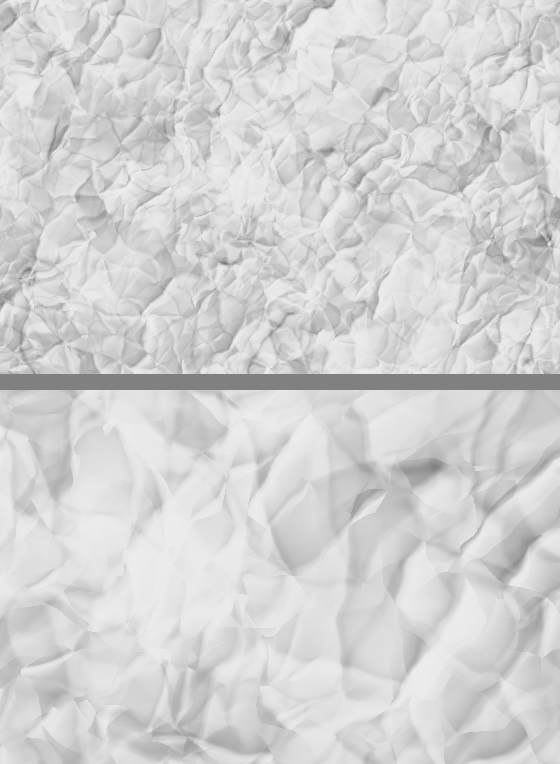
Top, the full canvas; bottom, a detail of the centre.
A WebGL 1 fragment shader for this texture:

```glsl
precision highp float;
// Crumpled white paper: layered cellular facets with crisp relief and dark creases.
uniform vec2 u_resolution;

const vec2 LIGHT_DIR = vec2(-0.8, 0.6);
const float PAPER_TONE = 0.845;
const float HIGHLIGHT_ROOM = 0.085;

struct Facet {
  float tone;    // shade of the tilted face, about -0.5..0.5
  float relief;  // lit and shaded flanks of the fold
  float edge;    // distance to the fold, in cells
  float fold;    // random value shared by both sides of the fold
};

vec2 hash2(vec2 p) {
  vec2 q = vec2(dot(p, vec2(127.1, 311.7)), dot(p, vec2(269.5, 183.3)));
  return fract(sin(q) * 43758.55);
}

vec2 rotate(vec2 p, float angle) {
  float c = cos(angle), s = sin(angle);
  return vec2(c * p.x - s * p.y, s * p.x + c * p.y);
}

// Layered sines, about -1..1
float waves(vec2 p, float seed) {
  float sum = 0.0, amp = 0.55;
  for (int i = 0; i < 4; i++) {
    sum += amp * sin(p.x + seed + 1.3 * sin(p.y * 0.9 + seed * 1.7));
    p = rotate(p, 1.15) * 1.8;
    amp *= 0.6;
    seed += 2.4;
  }
  return sum;
}

vec2 warp(vec2 p, float freq, float amount, float seed) {
  return p + amount * vec2(waves(p * freq, seed), waves(p * freq, seed + 5.1));
}

// Shade of one tilted face, r is the offset to its centre
float faceTone(vec2 id, vec2 r) {
  vec2 slope = hash2(id + 17.3) - 0.5;
  return hash2(id + 5.7).x - 0.5 + 1.1 * dot(r, slope);
}

// Faces stretched along the given angle, softened over the width of the fold
Facet facets(vec2 p, float scale, float angle, float stretch, float soft, float seed) {
  vec2 q = rotate(p, -angle) * scale * vec2(1.0 / stretch, 1.0);
  vec2 cell = floor(q), f = q - cell;
  vec2 r1 = vec2(9.0), r2 = vec2(9.0), id1 = cell, id2 = cell;
  float d1 = 99.0, d2 = 99.0;
  for (int j = -1; j <= 1; j++) {
    for (int i = -1; i <= 1; i++) {
      vec2 g = vec2(float(i), float(j));
      vec2 id = cell + g + seed;
      vec2 r = g + hash2(id) - f;
      float d = dot(r, r);
      if (d < d1) {
        d2 = d1; r2 = r1; id2 = id1;
        d1 = d; r1 = r; id1 = id;
      } else if (d < d2) {
        d2 = d; r2 = r; id2 = id;
      }
    }
  }
  vec2 across = normalize(r2 - r1);
  Facet facet;
  facet.edge = dot(0.5 * (r1 + r2), across);
  facet.fold = hash2(id1 + id2 + 3.1).x;
  float near = faceTone(id1, r1), far = faceTone(id2, r2);
  float blend = smoothstep(0.0, soft, facet.edge);
  facet.tone = mix(0.5 * (near + far), near, blend);
  float flank = smoothstep(0.0, soft, facet.edge) * exp(-facet.edge * 7.0);
  facet.relief = flank * (facet.fold - 0.3) * dot(rotate(across, angle), LIGHT_DIR);
  return facet;
}

// Thin line along a fold
float crease(Facet facet, float width) {
  return exp(-facet.edge * facet.edge / (width * width));
}

// Compress the highlights and keep the shadows
float paperCurve(float v) {
  float d = v - PAPER_TONE;
  float lit = HIGHLIGHT_ROOM * (1.0 - exp(-max(d, 0.0) / HIGHLIGHT_ROOM));
  return PAPER_TONE + min(d, 0.0) + lit;
}

void main() {
  vec2 p = gl_FragCoord.xy / u_resolution.y;
  vec2 bent = warp(p, 9.0, 0.022, 1.0);
  vec2 rough = warp(bent, 32.0, 0.008, 4.0);

  Facet large = facets(rough, 6.0, 0.95, 1.7, 0.03, 11.0);
  Facet medium = facets(rough, 12.0, 1.1, 1.7, 0.05, 37.0);
  Facet cross = facets(rough, 16.0, -0.75, 1.8, 0.07, 53.0);
  Facet small = facets(rough, 28.0, 0.85, 1.6, 0.11, 71.0);
  Facet fine = facets(rough, 46.0, 0.3, 1.6, 0.16, 29.0);
  Facet deep = facets(rough, 4.5, 0.8, 1.6, 0.10, 93.0);

  float crumple = smoothstep(-0.7, 0.6, waves(p * 9.0, 2.0));
  float shadow = smoothstep(0.0, 0.8, waves(p * 9.0, 7.3));

  // Broad shade and tilted faces
  float v = PAPER_TONE + 0.012 * waves(p * 4.0, 3.7);
  v += 0.075 * large.tone + 0.10 * medium.tone + 0.075 * cross.tone;
  v += mix(0.03, 0.12, crumple) * small.tone;
  v += mix(0.015, 0.07, crumple) * fine.tone;

  // Lit and shaded flanks of the folds
  v += 0.22 * large.relief + 0.32 * medium.relief + 0.30 * cross.relief;
  v += mix(0.10, 0.32, crumple) * small.relief;

  // Fine pale ridges and grey creases
  v += 0.13 * (medium.fold - 0.5) * crease(medium, 0.04);
  v += 0.15 * (cross.fold - 0.55) * crease(cross, 0.05);
  v += mix(0.05, 0.13, crumple) * (small.fold - 0.5) * crease(small, 0.08);

  // Sparse deep folds in shadowed areas
  float depth = smoothstep(0.3, 0.8, deep.fold) * shadow;
  v -= depth * (0.16 * crease(deep, 0.016) + 0.07 * crease(deep, 0.09));
  v -= 0.13 * shadow * smoothstep(0.4, 0.9, large.fold) * crease(large, 0.022);
  v -= 0.13 * shadow * smoothstep(0.5, 0.9, medium.fold) * crease(medium, 0.04);

  gl_FragColor = vec4(vec3(paperCurve(v)), 1.0);
}
```
